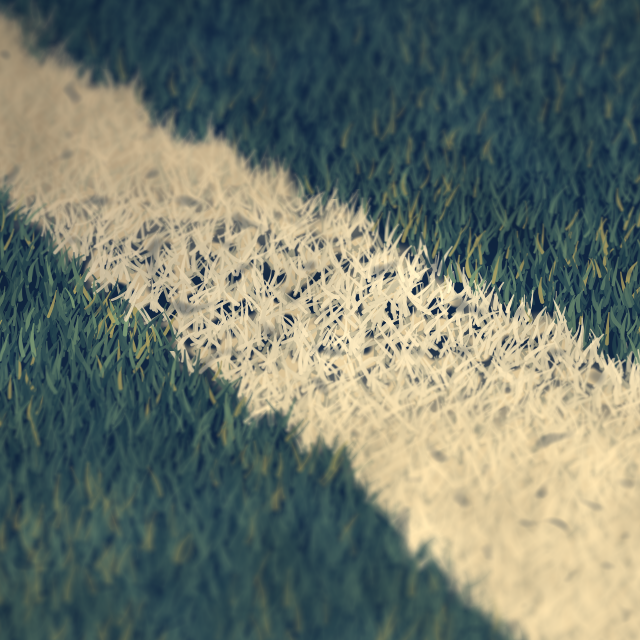
This texture is drawn by a Shadertoy shader. Its source:

```glsl
const int LAYERS = 13;
const float CELL = 0.038;           // spacing of blades in one layer
const float HALF_LENGTH = 0.025;
const float HALF_WIDTH = 0.0028;
const float FOCUS_Y = 0.52;         // height of the sharp strip
const float MAX_BLUR = 0.0115;
const float GOLD_CHANCE = 0.13;

const vec3 SOIL = vec3(0.06, 0.14, 0.24);
const vec3 GRASS_DARK = vec3(0.11, 0.225, 0.28);
const vec3 GRASS_LIGHT = vec3(0.37, 0.48, 0.40);
const vec3 GOLD = vec3(0.72, 0.64, 0.36);
const vec3 PAINT_FAR = vec3(0.79, 0.70, 0.56);
const vec3 PAINT_NEAR = vec3(1.00, 0.895, 0.69);
const vec3 PAINT_SHADE = vec3(0.57, 0.56, 0.47);

vec3 hash3(vec2 p) {
    vec3 q = fract(p.xyx * vec3(0.1031, 0.1030, 0.0973));
    q += dot(q, q.yxz + 33.33);
    return fract((q.xxy + q.yzz) * q.zyx);
}

float cornerGradient(vec2 cell, vec2 offset) {
    return dot(hash3(cell + 71.0).xy * 2.0 - 1.0, offset);
}

// Gradient noise, roughly -0.6 to 0.6
float gradientNoise(vec2 p) {
    vec2 i = floor(p), f = fract(p);
    vec2 u = f * f * f * (f * (f * 6.0 - 15.0) + 10.0);
    vec2 e = vec2(1.0, 0.0);
    float low = mix(cornerGradient(i, f), cornerGradient(i + e.xy, f - e.xy), u.x);
    float high = mix(cornerGradient(i + e.yx, f - e.yx), cornerGradient(i + 1.0, f - 1.0), u.x);
    return mix(low, high, u.y);
}

// Signed depth inside the painted stripe, positive inside
float stripeDepth(vec2 p) {
    float upper = 0.96 - 0.56 * p.x;
    float bump = (p.x - 0.53) / 0.09;
    float lower = 0.685 - 0.865 * p.x + 0.05 * exp(-bump * bump);
    return min(upper - p.y, (p.y - lower) * 0.85);
}

vec3 paintColor(vec2 p) {
    return mix(PAINT_FAR, PAINT_NEAR, smoothstep(-0.75, 0.15, p.x - p.y));
}

// Soft coverage of a bent, tapered blade centred on the origin
float bladeCoverage(vec2 p, float angle, float bend, float halfLength, float width, float blur) {
    float s = sin(angle), c = cos(angle);
    vec2 q = vec2(c * p.x - s * p.y, s * p.x + c * p.y);
    float along = clamp(q.y / halfLength, -1.0, 1.0);
    q.x -= bend * (along * along - 0.4);
    width *= 1.0 - 0.6 * smoothstep(-0.4, 1.0, along);
    float d = length(vec2(q.x, max(abs(q.y) - halfLength, 0.0)));
    float edge = 1.0 - smoothstep(width - blur, width + blur, d);
    return edge * width / (width + 0.25 * blur);
}

vec3 bladeColor(vec2 root, vec3 rnd, float height, float focus) {
    float wobble = gradientNoise(root * 13.0) * 0.07 + (rnd.y - 0.5) * 0.03;
    if (stripeDepth(root) + wobble > 0.0) {
        float shade = smoothstep(-0.1, 0.65, height) * (0.7 + 0.3 * rnd.z);
        vec3 lit = paintColor(root) + focus * vec3(-0.02, 0.01, 0.05);
        return mix(PAINT_SHADE, lit, shade);
    }
    float patchLight = 0.5 + 0.9 * gradientNoise(root * 5.0 + 9.0);
    float farLeft = smoothstep(0.5, 1.0, root.y) * (1.0 - smoothstep(0.1, 0.65, root.x));
    float light = rnd.z * (0.55 + 0.45 * height) * (0.7 + 0.6 * patchLight);
    vec3 color = mix(GRASS_DARK, GRASS_LIGHT, light * (1.0 - 0.5 * farLeft));
    color += focus * rnd.z * rnd.z * vec3(0.10, 0.10, 0.03) * height;
    // Sunlit blades gather where the ground catches light
    float chance = GOLD_CHANCE * smoothstep(0.2, 0.75, patchLight) * (1.0 - farLeft);
    chance *= 1.0 - 0.6 * smoothstep(0.75, 0.95, root.y);
    float golden = step(1.0 - chance, fract(rnd.x * 17.0 + rnd.y * 5.0));
    return mix(color, GOLD, golden * 0.8);
}

void mainImage(out vec4 fragColor, in vec2 fragCoord) {
    vec2 p = fragCoord / iResolution.xy;
    float distanceToFocus = abs(p.y - FOCUS_Y);
    float blur = 0.6 / iResolution.y + MAX_BLUR * smoothstep(0.02, 0.47, distanceToFocus);
    float focus = 1.0 - smoothstep(0.03, 0.24, distanceToFocus);
    float nearness = mix(1.25, 0.75, p.y);

    // Ground: paint inside the stripe, broken by dark gaps in the sharp strip
    float inside = smoothstep(-0.02, 0.03, stripeDepth(p) + gradientNoise(p * 13.0) * 0.07);
    float gaps = smoothstep(-0.12, 0.12, gradientNoise(p * vec2(30.0, 38.0))) * focus;
    vec3 color = mix(SOIL, paintColor(p) * 0.86, inside * (1.0 - gaps));

    // Blades, deepest layer first
    for (int layer = 0; layer < LAYERS; layer++) {
        float height = float(layer) / float(LAYERS - 1);
        vec2 shift = hash3(vec2(float(layer) * 7.0, 13.0)).xy;
        vec2 grid = p / CELL + shift;
        for (int j = 1; j >= -1; j--) {
            for (int i = -1; i <= 1; i++) {
                vec2 cell = floor(grid) + vec2(i, j);
                vec3 rnd = hash3(cell + float(layer) * 37.0);
                vec2 center = (cell + rnd.xy - shift) * CELL;
                float spread = mix(1.1, 2.2, smoothstep(-0.02, 0.04, stripeDepth(center)));
                vec3 form = hash3(cell + float(layer) * 37.0 + 211.0);
                float angle = (form.x - 0.42) * spread;
                float halfLength = HALF_LENGTH * (0.55 + 0.45 * form.y) * min(nearness, 1.05);
                float width = HALF_WIDTH * (0.65 + 0.6 * form.z) * nearness;
                float cover = bladeCoverage(p - center, angle, (form.z - 0.5) * 0.008, halfLength, width, blur);
                if (cover > 0.01) {
                    vec2 root = center - halfLength * vec2(sin(angle), cos(angle));
                    color = mix(color, bladeColor(root, rnd, height, focus), cover);
                }
            }
        }
    }

    // Shadowed hollows, then broad uneven light and a gentle vignette
    float hollow = smoothstep(0.2, 0.5, gradientNoise(p * vec2(23.0, 30.0) + 4.0));
    color = mix(color, SOIL, hollow * mix(0.3, 0.4, focus));
    color *= 1.03 + 0.16 * gradientNoise(p * 8.0 + 31.0);
    color *= 1.0 - 0.12 * smoothstep(0.5, 0.85, length(p - vec2(0.6, 0.4)));
    fragColor = vec4(color, 1.0);
}
```
